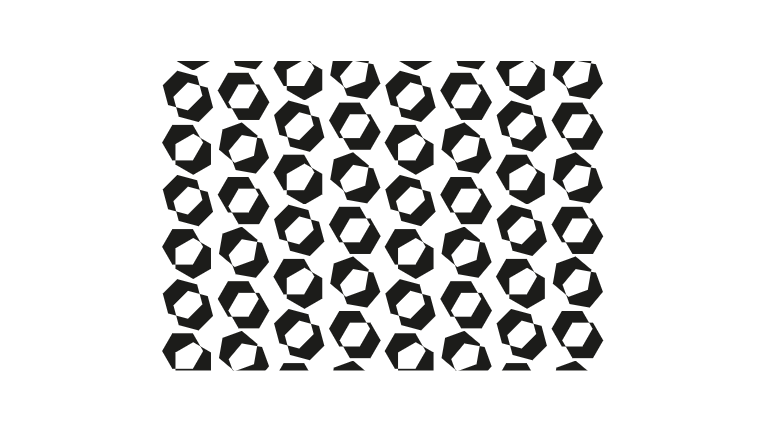
Give the GLSL for this pattern, as a Shadertoy shader.

```glsl
// Eight columns of overlapping hexagon pairs, hollow where they cross, in a cropped band on white.

// Lengths are fractions of the canvas height, measured from its centre.
const float COLUMNS = 8.0;
const vec2 PITCH = vec2(0.1288, 0.1206);       // column and row spacing
const vec2 FIRST_CELL = vec2(-0.4539, 0.2769); // centre of the top left pair
const float COLUMN_DROP = 0.069;               // lowers two columns in every four
const vec2 BAND = vec2(-0.3576, 0.3588);       // bottom and top crop
const float APOTHEM = 0.0411;                  // hexagon centre to side
const vec2 HALF_OFFSET = vec2(0.0123, -0.0135); // pair centre to second hexagon
const float TILT_PARALLEL = -15.0;             // degrees, even rows and columns
const float TILT_TWISTED = 20.0;               // degrees, odd rows and columns
const float TWIST = 30.0;                      // second hexagon turn in odd rows
const vec3 INK = vec3(0.11, 0.11, 0.10);
const vec3 PAPER = vec3(1.0);

vec2 rotate(vec2 p, float degrees) {
    float a = radians(degrees);
    float c = cos(a), s = sin(a);
    return vec2(c * p.x + s * p.y, c * p.y - s * p.x);
}

// Signed distance to the sides of a flat-topped hexagon
float hexagon(vec2 p) {
    p = abs(p);
    return max(p.y, dot(p, vec2(0.8660254, 0.5))) - APOTHEM;
}

float coverage(float dist, float pixel) {
    return clamp(0.5 - dist / pixel, 0.0, 1.0);
}

// Exclusive union of two hexagons
float hexagonPair(vec2 p, float tilt, float twist, float pixel) {
    float first = coverage(hexagon(rotate(p + HALF_OFFSET, tilt)), pixel);
    float second = coverage(hexagon(rotate(p - HALF_OFFSET, tilt + twist)), pixel);
    return first + second - 2.0 * first * second;
}

void mainImage(out vec4 fragColor, in vec2 fragCoord) {
    float pixel = 1.0 / iResolution.y;
    vec2 p = (fragCoord - 0.5 * iResolution.xy) * pixel;

    // Nearest cell, counting columns rightward and rows downward
    vec2 q = (p - FIRST_CELL) * vec2(1.0, -1.0);
    float column = floor(q.x / PITCH.x + 0.5);
    q.y -= COLUMN_DROP * step(2.0, mod(column, 4.0));
    float row = floor(q.y / PITCH.y + 0.5);
    vec2 local = (q - vec2(column, row) * PITCH) * vec2(1.0, -1.0);

    // Orientation alternates by row and column
    float oddColumn = mod(column, 2.0);
    float oddRow = mod(row, 2.0);
    float tilt = mix(TILT_PARALLEL * (1.0 - oddColumn), TILT_TWISTED * oddColumn, oddRow);
    float ink = hexagonPair(local, tilt, TWIST * oddRow, pixel);

    // Crop to the band
    ink *= step(0.0, column) * step(column, COLUMNS - 1.0);
    ink *= coverage(max(BAND.x - p.y, p.y - BAND.y), pixel);

    fragColor = vec4(mix(PAPER, INK, ink), 1.0);
}
```
